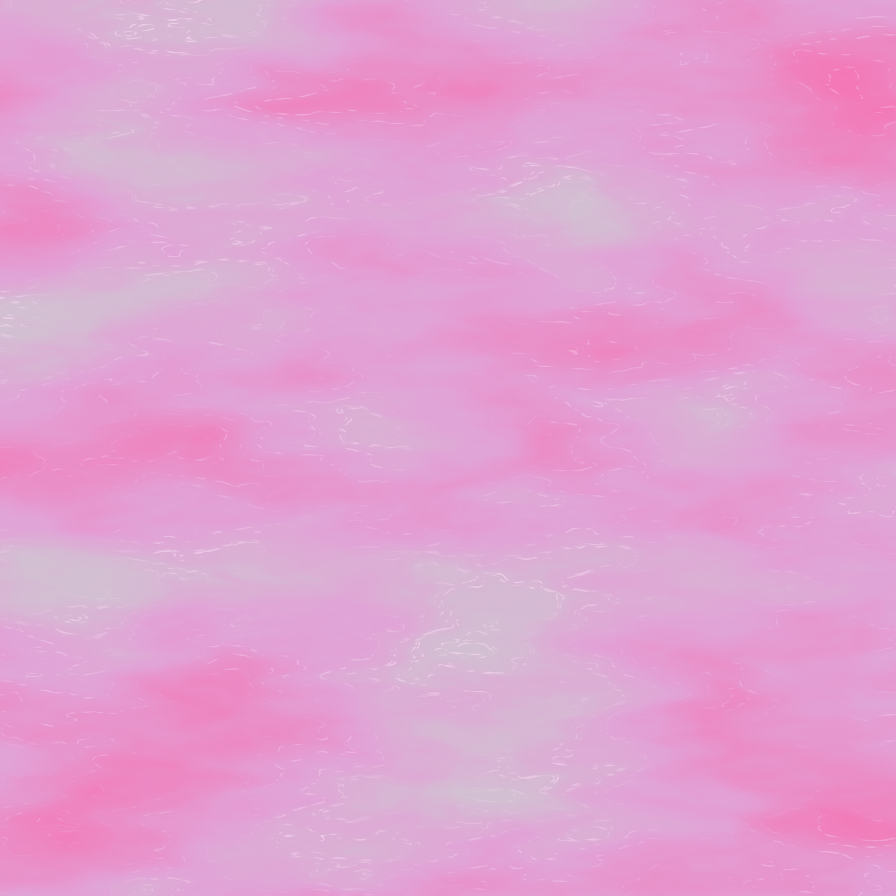
This background is drawn by a WebGL 2 fragment shader. Its source:

```glsl
#version 300 es
precision highp float;
// Soft pink and lilac haze drawn out sideways, crossed by faint broken contours.
// Stretched gradient noise, sheared sideways by a second noise, gives a height;
// the height picks the colour, and thin dashed lines follow its levels.

#define STRETCH vec2(2.7, 7.2)      // cells of the haze across and up
#define OCTAVES 5
#define GAIN 0.47                   // strength of each finer octave
#define CONTRAST 1.12
#define WARP 0.055                  // sideways shift that frays the edges
#define LEVEL_STEP 0.20             // height between contours
#define TWIN_GAP 0.035              // height between a contour and its twin
#define LINE_WIDTH 0.0017           // in canvas units
#define LINE_STRENGTH 0.62
#define DASH_CELLS vec2(65.0, 230.0)
#define SEED vec2(17.0, 43.0)

uniform vec2 u_resolution;
out vec4 fragColor;

const vec3 PALE = vec3(0.81, 0.78, 0.82);
const vec3 LILAC = vec3(0.884, 0.637, 0.84);
const vec3 HOT = vec3(0.96, 0.46, 0.71);
const vec3 LINE = vec3(0.97, 0.85, 0.95);

// Unit gradient for a lattice point
vec2 gradientAt(vec2 cell) {
    vec3 p = fract(vec3(cell.xyx) * vec3(0.1031, 0.1030, 0.0973));
    p += dot(p, p.yzx + 33.33);
    float angle = 6.28319 * fract((p.x + p.y) * p.z);
    return vec2(cos(angle), sin(angle));
}

float gradientNoise(vec2 p) {
    vec2 cell = floor(p);
    vec2 f = p - cell;
    vec2 s = f * f * f * (f * (f * 6.0 - 15.0) + 10.0);
    vec2 e = vec2(1.0, 0.0);
    float a = dot(gradientAt(cell), f);
    float b = dot(gradientAt(cell + e.xy), f - e.xy);
    float c = dot(gradientAt(cell + e.yx), f - e.yx);
    float d = dot(gradientAt(cell + e.xx), f - e.xx);
    return mix(mix(a, b, s.x), mix(c, d, s.x), s.y);
}

// Layered noise; each octave is shifted so the lattices do not line up
float fbm(vec2 p) {
    float sum = 0.0;
    float amplitude = 1.0;
    for (int i = 0; i < OCTAVES; i++) {
        sum += amplitude * gradientNoise(p);
        p = p * 2.03 + vec2(11.7, 5.3);
        amplitude *= GAIN;
    }
    return sum;
}

float hazeHeight(vec2 uv) {
    float shear = gradientNoise(uv * vec2(4.0, 19.0) + 71.0)
                + 0.5 * gradientNoise(uv * vec2(9.0, 47.0) + 29.0);
    uv.x += WARP * shear;
    return CONTRAST * fbm(uv * STRETCH + SEED);
}

// Coverage of the nearest contour, given the slope per canvas unit
float contour(float height, float slope, float pixel) {
    float offset = abs(fract(height / LEVEL_STEP + 0.5) - 0.5) * LEVEL_STEP;
    float dist = offset / max(slope, 0.25);
    float halfWidth = 0.5 * LINE_WIDTH;
    return 1.0 - smoothstep(halfWidth - 0.5 * pixel, halfWidth + 0.5 * pixel, dist);
}

void main() {
    float pixel = 1.0 / u_resolution.y;
    vec2 uv = gl_FragCoord.xy * pixel;

    // Haze height and its slope
    float height = hazeHeight(uv);
    float slope = length(vec2(dFdx(height), dFdy(height))) / pixel;

    // Colour ramp, with a slight ledge around the pale pools
    float tone = height - 0.07 * (1.0 - smoothstep(-0.44, -0.38, height));
    vec3 color = mix(LILAC, PALE, clamp(-tone, 0.0, 1.0));
    color = mix(color, HOT, clamp(tone, 0.0, 1.0));

    // Twin contours, broken into dashes and fading in patches
    float lines = contour(height - 0.1, slope, pixel);
    float twin = contour(height - 0.1 - TWIN_GAP, slope, pixel);
    float paleness = 1.0 - smoothstep(-0.45, 0.1, height);
    lines = max(lines, twin * paleness);
    float dash = smoothstep(-0.12, 0.28, gradientNoise(uv * DASH_CELLS));
    float patches = smoothstep(-0.35, 0.4, gradientNoise(uv * vec2(7.0, 13.0) + 97.0));
    float strength = LINE_STRENGTH * dash * patches * mix(0.55, 1.0, paleness);
    color = mix(color, LINE, lines * strength);

    fragColor = vec4(color, 1.0);
}
```
